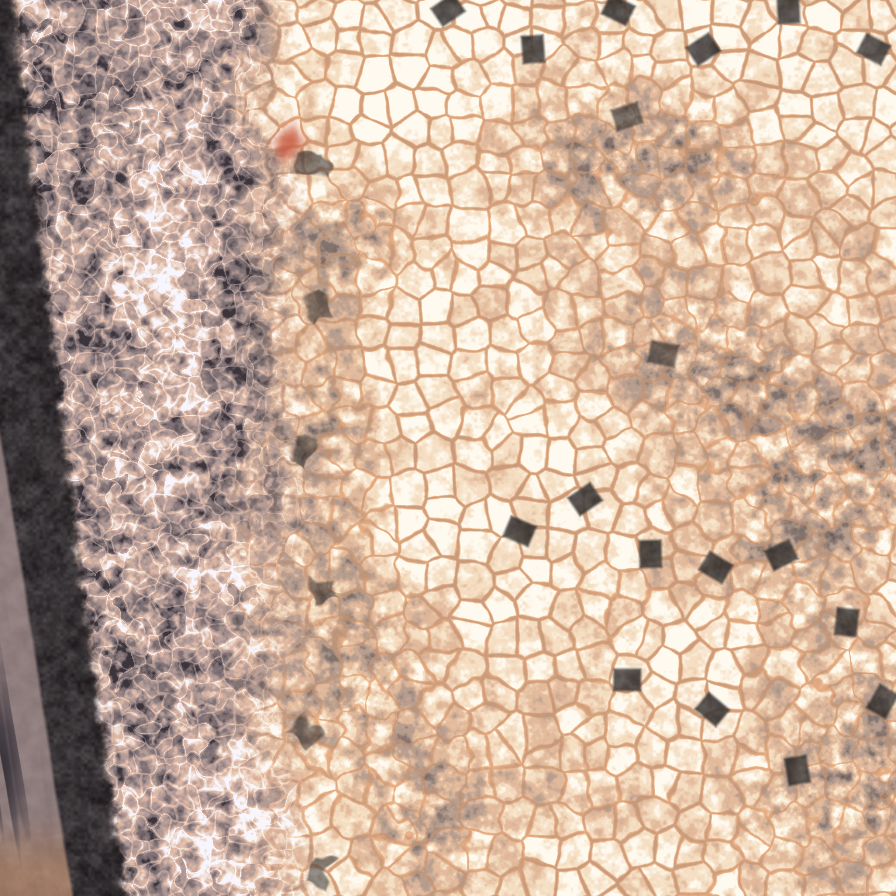
A WebGL 2 fragment shader for this texture:

```glsl
#version 300 es
precision highp float;
// A weathered stone mosaic: Voronoi tiles in cream with brown grout, worn away
// by noise in soft patches, fading at left into a grey crust and a dark border.
// A single tone value carries light and wear, then a colour ramp paints it.
uniform vec2 u_resolution;
out vec4 fragColor;

float hash(vec2 p) {
  return fract(sin(dot(p, vec2(127.1, 311.7))) * 43758.5453);
}

float noise(vec2 p) {
  vec2 i = floor(p), f = fract(p);
  f = f * f * (3.0 - 2.0 * f);
  return mix(mix(hash(i), hash(i + vec2(1, 0)), f.x),
             mix(hash(i + vec2(0, 1)), hash(i + vec2(1, 1)), f.x), f.y);
}

float fbm(vec2 p) {
  float sum = 0.0, amp = 0.5;
  for (int i = 0; i < 4; i++) {
    sum += amp * noise(p);
    p = mat2(1.6, 1.2, -1.2, 1.6) * p + 7.3;
    amp *= 0.5;
  }
  return sum / 0.9375;
}

vec2 seed(vec2 cell) {
  return cell + 0.5 + 0.72 * (vec2(hash(cell), hash(cell + 37.2)) - 0.5);
}

// x: distance to the nearest tile edge, y: random value of the tile
vec2 tiles(vec2 p) {
  vec2 home = floor(p), nearCell = home, nearSeed = vec2(0);
  float best = 9.0, edge = 9.0;
  for (int k = 0; k < 9; k++) {
    vec2 cell = home + vec2(k % 3 - 1, k / 3 - 1), s = seed(cell);
    float d = distance(p, s);
    if (d < best) { best = d; nearCell = cell; nearSeed = s; }
  }
  for (int k = 0; k < 25; k++) {
    vec2 cell = nearCell + vec2(k % 5 - 2, k / 5 - 2), s = seed(cell);
    if (cell != nearCell)
      edge = min(edge, dot(0.5 * (s + nearSeed) - p, normalize(s - nearSeed)));
  }
  return vec2(edge, hash(nearCell + 11.7));
}

float blob(vec2 p, vec2 centre, vec2 radius) {
  vec2 q = (p - centre) / radius;
  return exp(-dot(q, q));
}

// Coverage of a tilted dark stone
float stone(vec2 p, vec2 centre, float turn) {
  float c = cos(turn), s = sin(turn);
  vec2 q = abs(mat2(c, s, -s, c) * (p - centre)) - vec2(0.015, 0.012);
  float d = length(max(q, 0.0)) + min(max(q.x, q.y), 0.0);
  return 1.0 - smoothstep(-0.002, 0.003, d);
}

vec3 ramp(float t) {
  vec3 c = mix(vec3(0.24, 0.21, 0.22), vec3(0.51, 0.45, 0.43), smoothstep(0.0, 0.25, t));
  c = mix(c, vec3(0.72, 0.62, 0.56), smoothstep(0.25, 0.5, t));
  c = mix(c, vec3(0.89, 0.73, 0.61), smoothstep(0.5, 0.7, t));
  c = mix(c, vec3(0.96, 0.87, 0.76), smoothstep(0.7, 0.85, t));
  return mix(c, vec3(1.0, 0.98, 0.94), smoothstep(0.85, 1.0, t));
}

void main() {
  vec2 p = gl_FragCoord.xy / u_resolution;
  float broad = fbm(p * 9.0) - 0.5, fine = fbm(p * 75.0) - 0.5;
  float grit = noise(p * 260.0) - 0.5;

  // Where the surface is worn, and where the grey crust lies
  float worn = blob(p, vec2(0.39, 0.73), vec2(0.08, 0.07)) + blob(p, vec2(0.72, 0.82), vec2(0.11, 0.07))
    + blob(p, vec2(0.77, 0.60), vec2(0.09, 0.07)) + blob(p, vec2(0.92, 0.46), vec2(0.15, 0.11))
    + blob(p, vec2(0.96, 0.13), vec2(0.12, 0.15)) + 0.8 * blob(p, vec2(0.37, 0.50), vec2(0.06, 0.12))
    + 0.8 * blob(p, vec2(0.49, 0.08), vec2(0.07, 0.09)) + 0.8 * blob(p, vec2(0.38, 0.26), vec2(0.08, 0.14));
  worn = clamp(worn + broad * 0.9 + 0.12, 0.0, 1.0);
  float crust = 1.0 - smoothstep(0.24, 0.36, p.x + broad * 0.12);
  float rough = max(worn, crust);

  // Tiles and grout
  vec2 warp = vec2(noise(p * 70.0), noise(p * 70.0 + 40.0)) - 0.5;
  vec2 tile = tiles((p + warp * mix(0.003, 0.018, rough)) * mix(29.0, 30.0, p.y));
  vec2 chip = tiles(p * 58.0 + warp * 1.2);
  float grout = 1.0 - smoothstep(0.02, 0.10, tile.x + fine * 0.06);

  // Tone of sound tiles, worn patches and crust
  float tone = mix(0.94, 0.58, worn) + (tile.y - 0.5) * 0.22 + fine * mix(0.35, 1.2, worn) + grit * 0.12;
  tone += 0.14 * blob(p, vec2(0.45, 0.90), vec2(0.13, 0.09)) + 0.15 * blob(p, vec2(0.46, 0.41), vec2(0.07, 0.05));
  tone = mix(tone, 0.54, grout * mix(0.9, 0.5, worn));
  float pale = blob(p, vec2(0.19, 0.68), vec2(0.055, 0.24)) + blob(p, vec2(0.27, 0.37), vec2(0.06, 0.04))
    + 1.1 * blob(p, vec2(0.30, 0.06), vec2(0.11, 0.13));
  float shade = blob(p, vec2(0.275, 0.64), vec2(0.028, 0.20));
  float crustTone = 0.37 + 0.36 * pale - 0.18 * shade + fine * 1.25 + grit * 0.2 + (chip.y - 0.5) * 0.38;
  crustTone += 0.22 * (1.0 - smoothstep(0.04, 0.14, chip.x));
  tone = mix(tone, crustTone, crust);
  vec3 colour = ramp(tone);
  colour *= mix(vec3(1.0), vec3(1.02, 0.93, 0.84), grout * (1.0 - crust));
  colour = mix(colour, colour * vec3(0.97, 0.98, 1.06), crust);

  // Rows of dark stones, plus a few in the worn ground
  float dark = 0.0;
  for (int k = 0; k < 6; k++) {
    float i = float(k);
    dark = max(dark, stone(p, vec2(0.50 + 0.095 * i, 0.967 + 0.022 * cos(3.1416 * i)), i * 2.1 - 0.6));
    dark = max(dark, stone(p, vec2(0.58 + 0.073 * i, 0.435 - 0.02 * i + 0.03 * sin(2.4 * i - 1.2)), 0.4 - i));
    dark = max(dark, stone(p, vec2(0.70 + 0.095 * i, 0.195 + 0.055 * sin(1.0 + 1.9 * i)), i * 0.7));
    dark = max(dark, 0.7 * stone(p + warp * 0.015, vec2(0.35 + 0.013 * sin(i * 2.6), 0.815 - 0.158 * i), i));
  }
  dark = max(dark, 0.8 * stone(p, vec2(0.74, 0.605), 0.2));
  dark = max(dark, 0.8 * stone(p, vec2(0.70, 0.87), -0.3));
  colour = mix(colour, vec3(0.27, 0.25, 0.24) + fine * 0.25, dark * 0.92);
  colour = mix(colour, vec3(0.78, 0.34, 0.25), 0.85 * blob(p + warp * 0.012, vec2(0.323, 0.84), vec2(0.013, 0.016)));

  // Slanted dark border and the mauve strip beyond it
  float rim = p.x - (0.14 - 0.125 * p.y - 0.02 * p.y * (1.0 - p.y)) + fine * 0.012;
  colour = mix(colour, vec3(0.21, 0.19, 0.20) + fine * 0.2 + grit * 0.08, 1.0 - smoothstep(-0.006, 0.008, rim));
  float strip = 1.0 - smoothstep(-0.003, 0.003, p.x - 0.08 + 0.155 * p.y + broad * 0.006);
  float streak = smoothstep(0.5, 0.7, noise(vec2(p.x * 140.0 + p.y * 22.0, p.y * 9.0)));
  vec3 mauve = mix(vec3(0.62, 0.48, 0.40), vec3(0.56, 0.49, 0.49), smoothstep(0.02, 0.10, p.y)) + fine * 0.1;
  mauve = mix(mauve, vec3(0.22, 0.20, 0.23), streak * blob(p, vec2(0.0, 0.14), vec2(0.03, 0.10)));
  colour = mix(colour, mauve, strip);

  fragColor = vec4(clamp(colour, 0.0, 1.0), 1.0);
}
```
